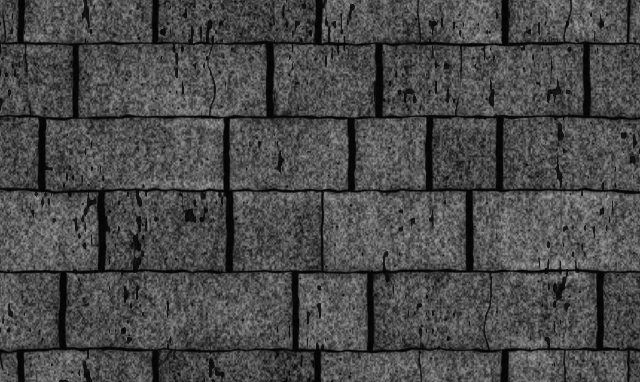
A Shadertoy shader for this texture:

```glsl
// Weathered grey stone courses: five rows of uneven blocks parted by wide black
// upright gaps and thin ragged bed joints. Rows wrap from top to bottom; block
// faces are layered value noise with grain, streaks, pits, cracks and worn rims.

const float HEIGHT = 0.597;   // canvas height in canvas widths

// Row boundaries from the top, as shares of the height; the last wraps round.
const float ROW_EDGE[6] = float[6](0.116, 0.308, 0.5, 0.712, 0.917, 1.116);

// Five upright joints per row; negative ones are narrow, repeats are unused.
const float JOINT[25] = float[25](
    0.118, 0.422, 0.592, 0.917, 0.917,
    0.066, 0.355, 0.549, 0.671, 0.781,
    0.159, 0.359, -0.503, 0.734, 0.734,
    0.098, 0.462, 0.579, 0.938, 0.938,
    0.033, 0.243, 0.497, 0.789, -0.983);

float hash(vec2 p) {
    vec3 q = fract(p.xyx * 0.1031);
    q += dot(q, q.yzx + 33.33);
    return fract((q.x + q.y) * q.z);
}

float noise(vec2 p) {
    vec2 i = floor(p), f = fract(p);
    f = f * f * (3.0 - 2.0 * f);
    return mix(mix(hash(i), hash(i + vec2(1, 0)), f.x),
               mix(hash(i + vec2(0, 1)), hash(i + vec2(1, 1)), f.x), f.y);
}

float fbm(vec2 p) {
    float sum = 0.0, amp = 0.5;
    for (int i = 0; i < 4; i++) {
        sum += amp * noise(p);
        p = p * 2.03 + 17.0;
        amp *= 0.5;
    }
    return sum / 0.9375;
}

// Small round holes, at most one per grid cell.
float holes(vec2 p, float soft) {
    vec2 cell = floor(p * 48.0);
    vec2 centre = 0.2 + 0.6 * vec2(hash(cell + 7.0), hash(cell + 31.0));
    float radius = 0.0008 + 0.0014 * hash(cell + 53.0);
    float d = length(fract(p * 48.0) - centre) / 48.0 - radius;
    return step(hash(cell), 0.2) * (1.0 - smoothstep(-soft, soft, d));
}

void mainImage(out vec4 fragColor, in vec2 fragCoord) {
    vec2 uv = fragCoord / iResolution.xy;
    vec2 p = uv * vec2(1.0, HEIGHT);
    float soft = 1.0 / iResolution.x;

    // Find the row, with slightly wavy bed joints
    float depth = 1.0 - uv.y + 0.009 * (noise(p * vec2(9, 3)) - 0.5)
                + 0.005 * (noise(p * vec2(70, 20)) - 0.5);
    if (depth < ROW_EDGE[0]) depth += 1.0;
    int row = 0;
    for (int i = 1; i < 5; i++) if (depth >= ROW_EDGE[i]) row = i;
    float above = (depth - ROW_EDGE[row]) * HEIGHT;
    float below = (ROW_EDGE[row + 1] - depth) * HEIGHT;

    // Find the block between its nearest joints, and the distance to the gaps
    float x = p.x + 0.003 * (noise(p * vec2(12, 22)) - 0.5)
            + 0.002 * (noise(p * 95.0) - 0.5);
    float left = 1.0, right = 1.0, gap = 1.0, id = 0.0;
    for (int i = 0; i < 5; i++) {
        float joint = JOINT[row * 5 + i];
        float fromLeft = fract(x - abs(joint)), fromRight = 1.0 - fromLeft;
        float halfWidth = joint < 0.0 ? 0.0018 : 0.0046 + 0.0012 * hash(vec2(i, row));
        if (fromLeft < left) { left = fromLeft; id = float(row * 5 + i); }
        right = min(right, fromRight);
        gap = min(gap, min(fromLeft, fromRight) - halfWidth);
    }
    float width = left + right;
    float bed = min(above, below);
    float inside = min(gap, bed - 0.0008 - 0.002 * noise(p * vec2(60, 25)));

    // Face tone: block shade, blotches, upright streaks and fine grain
    float tone = 0.325 + 0.07 * (hash(vec2(id, 3)) - 0.5);
    tone += 0.19 * (fbm(p * vec2(11, 9) + id * 5.0) - 0.5);
    tone += 0.13 * (fbm(p * vec2(130, 14) + id) - 0.5);
    tone += 0.26 * (noise(p * vec2(430, 360)) - 0.5);
    tone += 0.22 * (noise(p * vec2(260, 190) + 40.0) - 0.5);

    // Grimy edges, with pale worn patches along some rims
    float edgeNoise = noise(p * vec2(26, 30));
    tone *= 1.0 - 0.4 * edgeNoise * exp(-max(inside, 0.0) / 0.007);
    tone += 0.12 * smoothstep(0.5, 0.8, noise(p * vec2(17, 8) + 60.0))
          * exp(-pow((bed - 0.009) / 0.007, 2.0));

    // Pits gather in patches and in a tall stain on some blocks
    float stainX = left - width * (0.2 + 0.6 * hash(vec2(id, 11)));
    float stain = step(0.6, hash(vec2(id, 17)))
                * (1.0 - smoothstep(0.002, 0.012, abs(stainX)));
    float cluster = smoothstep(0.5, 0.85, noise(p * vec2(15, 11) + 9.0));
    float threshold = mix(0.93, 0.74, cluster) - 0.25 * stain;
    float pit = smoothstep(0.0, 0.1, noise(p * vec2(210, 75)) - threshold);
    tone *= 1.0 - 0.8 * max(pit, holes(p, soft));

    // Hairline cracks wander down some blocks
    float crackX = left - width * (0.25 + 0.5 * hash(vec2(id, 23)))
                 + 0.012 * (noise(vec2(p.y * 24.0, id)) - 0.5);
    float crack = 1.0 - smoothstep(0.0004, 0.0006 + soft, abs(crackX));
    crack *= step(0.65, hash(vec2(id, 29))) * smoothstep(0.25, 0.5, noise(p * vec2(5, 22)));
    tone *= 1.0 - 0.75 * crack;

    float joints = 0.015 + 0.02 * noise(p * 200.0);
    float grey = mix(joints, clamp(tone, 0.02, 0.62), smoothstep(-soft, soft, inside));
    fragColor = vec4(vec3(grey), 1.0);
}
```
